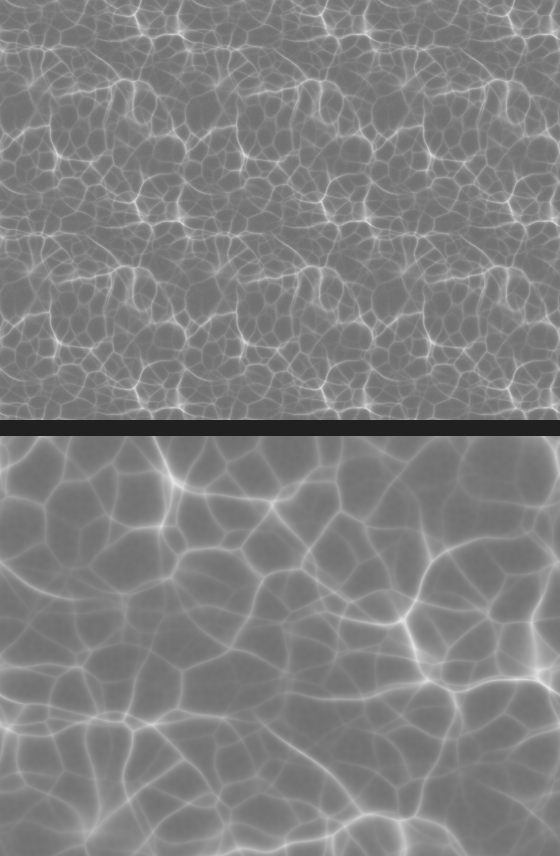
Top, the full canvas; bottom, a detail of the centre.
A Shadertoy shader for this texture:

```glsl
// Grey water caustics: a seamless tile of bright, curved light filaments.
#define TILES_ACROSS 3.0
#define LAYERS 3
#define BASE_GREY 0.441
#define CORE_WIDTH 0.012
#define HALO_WIDTH 0.042
#define CORE_GAIN 0.265
#define HALO_GAIN 0.036
#define NODE_GAIN 0.100
#define WARP 0.022
#define GRAIN 0.010

const float TAU = 6.2831853;

vec2 hash2(vec2 cell, float seed) {
    vec2 k = vec2(dot(cell, vec2(127.1, 311.7)), dot(cell, vec2(269.5, 183.3)));
    return fract(sin(k + seed * 17.3) * 4375.85);
}

// Distances to the three nearest sites, in tile units, wrapping at the tile.
vec3 nearestSites(vec2 p, float cells, float seed) {
    vec2 g = p * cells;
    vec2 home = floor(g);
    vec3 near = vec3(9.0);
    for (int y = -1; y <= 1; y++) {
        for (int x = -1; x <= 1; x++) {
            vec2 cell = home + vec2(x, y);
            vec2 site = cell + 0.06 + 0.88 * hash2(mod(cell, cells), seed);
            float d = distance(g, site);
            if (d < near.x) near = vec3(d, near.xy);
            else if (d < near.y) near = vec3(near.x, d, near.y);
            else near.z = min(near.z, d);
        }
    }
    return near / cells;
}

// Whole-number frequencies keep every wave seamless over the tile.
float waves(vec2 p, float seed) {
    return 0.35 * sin(TAU * (p.x + p.y) + seed)
         + 0.35 * sin(TAU * (p.x - 2.0 * p.y) + 2.3 * seed)
         + 0.30 * sin(TAU * (3.0 * p.x + 2.0 * p.y) + 3.7 * seed);
}

// Bends the net and makes its cells larger low in the tile.
vec2 bend(vec2 p, float seed) {
    vec2 q = p;
    q.y += 0.05 * sin(TAU * (p.y - 0.17));
    q += WARP * sin(TAU * (2.0 * p.yx + vec2(1.0, -1.0) * p) + vec2(seed, seed + 2.0));
    q += 0.35 * WARP * sin(TAU * (5.0 * p.yx + 2.0 * p) + vec2(seed + 4.0, seed));
    q += 0.12 * WARP * sin(TAU * (11.0 * p.yx - 4.0 * p) + vec2(seed, seed + 1.0));
    return q;
}

// One net of filaments with soft halos and bright junctions.
float filaments(vec2 p, float cells, float seed, float pixel) {
    vec3 near = nearestSites(bend(p, seed), cells, seed);
    float edge = length(vec2(near.y - near.x, 0.6 * pixel));
    float junction = near.z - near.x;
    float strength = smoothstep(-0.75, 0.80, waves(p, seed));
    float light = CORE_GAIN * exp(-edge / CORE_WIDTH)
                + HALO_GAIN * exp(-edge / HALO_WIDTH)
                + NODE_GAIN * exp(-junction / 0.018);
    return light * (0.15 + 0.80 * strength);
}

void mainImage(out vec4 fragColor, in vec2 fragCoord) {
    // Tiles are counted from the top left corner.
    float pixel = TILES_ACROSS / iResolution.x;
    vec2 p = vec2(fragCoord.x, iResolution.y - fragCoord.y) * pixel;

    // Coarse bright net, then finer and fainter ones.
    float grey = BASE_GREY;
    for (int i = 0; i < LAYERS; i++) {
        float n = float(i);
        grey += filaments(p, 4.0 + 3.0 * n, 1.7 + 2.9 * n, pixel) / (1.0 + 0.7 * n);
    }

    // Slow mottling and fine cellular grain.
    grey += 0.004 * waves(p.yx, 5.1);
    grey += GRAIN * (nearestSites(p, 64.0, 8.0).x * 64.0 - 0.4) * 2.0;

    fragColor = vec4(vec3(clamp(grey, 0.0, 0.88)), 1.0);
}
```
